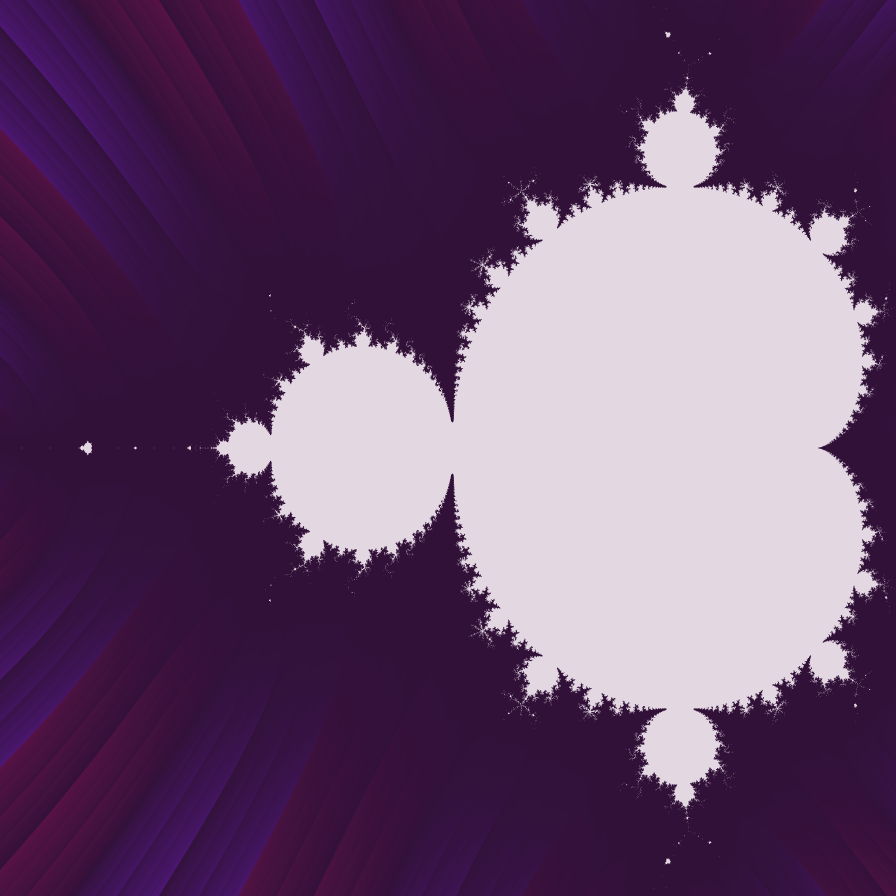
Reproduce this background procedurally as a Shadertoy shader.

```glsl
const vec2 PLANE_MIN = vec2(-2.0, -1.12);
const vec2 PLANE_MAX = vec2(0.47, 1.12);
const int MAX_ITERATIONS = 50;
const float ESCAPE_RADIUS = 100.0;
const float FAR_RADIUS = 1.0e4;
const int FIRST_STREAK = 4;      // step whose angle makes the widest streaks
const int LAST_STREAK = 8;
const float STREAK_DECAY = 0.5;
const vec2 STREAK_FADE = vec2(0.02, 0.55);
const int SAMPLES = 3;           // per axis
const float PI = 3.14159265;

const vec3 INSIDE = vec3(0.89, 0.845, 0.885);
const vec3 NIGHT = vec3(0.195, 0.068, 0.225);
const vec3 VIOLET = vec3(0.30, 0.09, 0.46);
const vec3 WINE = vec3(0.35, 0.07, 0.27);

vec2 squareAdd(vec2 z, vec2 c) {
    return vec2(z.x * z.x - z.y * z.y, 2.0 * z.x * z.y) + c;
}

// Escape potential; negative for points that stay bounded
float potential(vec2 c) {
    vec2 z = vec2(0.0);
    float scale = 2.0;
    for (int i = 0; i < MAX_ITERATIONS; i++) {
        z = squareAdd(z, c);
        scale *= 0.5;
        if (dot(z, z) > ESCAPE_RADIUS * ESCAPE_RADIUS) {
            return log(length(z)) * scale;
        }
    }
    return -1.0;
}

// Sawtooth layers from the orbit angle, each twice as fine as the last
float streaks(vec2 c) {
    vec2 z = vec2(0.0);
    float total = 0.0;
    float weight = 1.0;
    for (int i = 0; i <= LAST_STREAK; i++) {
        z = squareAdd(z, c);
        float radius = length(z);
        if (radius > FAR_RADIUS) z *= FAR_RADIUS / radius;
        if (i >= FIRST_STREAK && radius > 0.0) {
            total += weight * atan(z.y, z.x) / PI;
            weight *= STREAK_DECAY;
        }
    }
    return total;
}

vec3 shade(vec2 c) {
    float level = potential(c);
    if (level < 0.0) return INSIDE;
    float strength = streaks(c) * smoothstep(STREAK_FADE.x, STREAK_FADE.y, level);
    vec3 tint = strength > 0.0 ? VIOLET : WINE;
    return mix(NIGHT, tint, min(abs(strength), 1.0));
}

void mainImage(out vec4 fragColor, in vec2 fragCoord) {
    // Average a grid of samples to smooth the edges
    vec3 color = vec3(0.0);
    for (int y = 0; y < SAMPLES; y++) {
        for (int x = 0; x < SAMPLES; x++) {
            vec2 offset = (vec2(x, y) + 0.5) / float(SAMPLES) - 0.5;
            vec2 uv = (fragCoord + offset) / iResolution.xy;
            color += shade(mix(PLANE_MIN, PLANE_MAX, uv));
        }
    }
    fragColor = vec4(color / float(SAMPLES * SAMPLES), 1.0);
}
```
